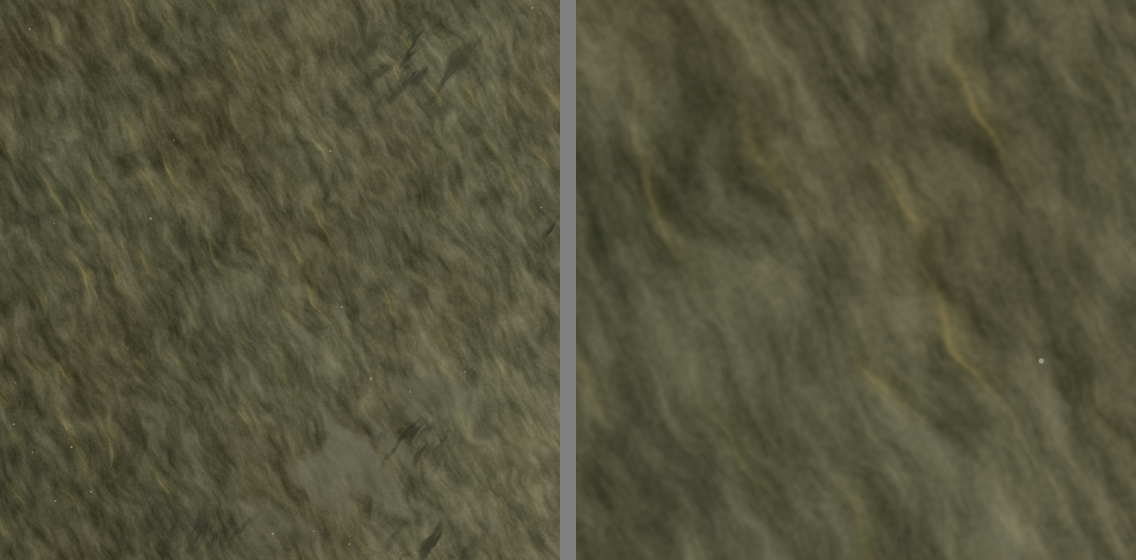
Left: the whole. Right: its middle third, enlarged.
Give the GLSL for this texture, as a Shadertoy shader.

```glsl
// Murky shallow water over silt: slanted soft mottling and fine fibres,
// thin golden caustic threads, pale silt ribbons, dark weed and tiny specks.
// Stretched gradient noise builds the bed; jittered cells place the threads.
#define FLOW_ANGLE -1.08
#define RIBBON_ANGLE -0.88
#define WEED_ANGLE 0.90
#define PATCH_CONTRAST 0.66
#define FIBRE_CONTRAST 0.52
#define GRAIN_CONTRAST 0.10
#define THREAD_GAIN 0.85
#define DARK_SILT vec3(0.240, 0.238, 0.160)
#define LIGHT_SILT vec3(0.450, 0.437, 0.330)
#define THREAD_GOLD vec3(0.200, 0.160, 0.055)
#define RIBBON_GREY vec3(0.415, 0.412, 0.335)
#define WEED_DARK vec3(0.185, 0.190, 0.145)

vec2 hash2(vec2 p) {
    vec3 q = fract(p.xyx * vec3(0.1031, 0.1030, 0.0973));
    q += dot(q, q.yzx + 33.33);
    return fract((q.xx + q.yz) * q.zy);
}

float cornerSlope(vec2 cell, vec2 offset) {
    float angle = 6.2832 * hash2(cell + 91.0).x;
    return dot(vec2(cos(angle), sin(angle)), offset);
}

// Signed gradient noise, roughly -1 to 1
float noise(vec2 p) {
    vec2 i = floor(p), f = fract(p);
    vec2 u = f * f * f * (f * (f * 6.0 - 15.0) + 10.0);
    vec2 e = vec2(1.0, 0.0);
    float low = mix(cornerSlope(i, f), cornerSlope(i + e, f - e), u.x);
    float high = mix(cornerSlope(i + e.yx, f - e.yx), cornerSlope(i + 1.0, f - 1.0), u.x);
    return 1.6 * mix(low, high, u.y);
}

float fbm(vec2 p) {
    float sum = 0.0, gain = 0.5;
    for (int k = 0; k < 4; k++) {
        sum += gain * noise(p);
        p = p * 2.03 + vec2(17.3, 9.1);
        gain *= 0.5;
    }
    return sum;
}

// x runs across the given direction, y along it
vec2 slantFrame(vec2 p, float angle) {
    vec2 d = vec2(cos(angle), sin(angle));
    return vec2(dot(p, vec2(-d.y, d.x)), dot(p, d));
}

float blob(vec2 p, vec2 centre, vec2 size) {
    vec2 d = (p - centre) / size;
    return exp(-dot(d, d));
}

// Thin bent strands with a soft halo, one per jittered cell
float threads(vec2 s) {
    vec2 cellSize = vec2(0.058, 0.105);
    vec2 home = floor(s / cellSize);
    float sum = 0.0;
    for (int y = -1; y <= 1; y++)
    for (int x = -1; x <= 1; x++) {
        vec2 cell = home + vec2(x, y);
        vec2 jitter = hash2(cell), style = hash2(cell + 47.0);
        vec2 d = s - (cell + 0.15 + 0.7 * jitter) * cellSize;
        d.x += (style.y - 0.5) * 0.4 * d.y + 3.0 * (jitter.x - 0.5) * d.y * d.y;
        float reach = mix(0.018, 0.046, style.y);
        float taper = exp(-d.y * d.y / (reach * reach));
        float core = exp(-pow(d.x / 0.0023, 2.0));
        float halo = exp(-pow((d.x - 0.003) / 0.009, 2.0));
        sum += style.x * style.x * taper * (0.65 * core + 0.42 * halo);
    }
    return sum;
}

// Sparse bright dots
float specks(vec2 p, float pixel) {
    vec2 q = p * 14.0, cell = floor(q);
    vec2 pick = hash2(cell + 211.0);
    float d = length(fract(q) - 0.15 - 0.7 * hash2(cell + 5.0)) / 14.0;
    float radius = mix(0.0008, 0.0019, pick.y);
    return step(0.86, pick.x) * (1.0 - smoothstep(radius - pixel, radius + pixel, d));
}

void mainImage(out vec4 fragColor, in vec2 fragCoord) {
    float pixel = 1.0 / iResolution.y;
    vec2 p = fragCoord * pixel;
    vec2 warp = vec2(noise(p * 9.0), noise(p * 9.0 + 40.0));
    vec2 ripple = vec2(noise(p * 34.0 + 7.0), noise(p * 34.0 + 70.0));
    vec2 bent = p + 0.012 * warp + 0.0035 * ripple;
    vec2 flow = slantFrame(bent, FLOW_ANGLE);

    // Tone of the bed, from broad light to fine grain
    float shore = blob(p, vec2(0.95, 0.12), vec2(0.40, 0.32));
    float broad = fbm(p * 3.0 + 3.0);
    float tone = 0.40 + 0.20 * (p.x - 0.5) + 0.24 * shore + 0.30 * broad;
    tone -= 0.14 * blob(p, vec2(0.15, 0.1), vec2(0.4, 0.3));
    tone += PATCH_CONTRAST * fbm(flow * vec2(24.0, 11.0));
    tone += FIBRE_CONTRAST * fbm(flow * vec2(75.0, 24.0) + 31.0);
    tone += GRAIN_CONTRAST * noise(p * 190.0);
    vec3 colour = mix(DARK_SILT, LIGHT_SILT, clamp(tone, -0.25, 1.3));
    colour += vec3(0.012, 0.0, -0.006) * noise(p * 4.0 + 12.0);

    // Pale ribbons of silt toward the lower right
    vec2 band = slantFrame(bent, RIBBON_ANGLE);
    float ribbon = smoothstep(0.12, 0.42, noise(band * vec2(19.0, 5.5) + 8.0));
    ribbon *= blob(p, vec2(0.62, 0.2), vec2(0.25, 0.19));
    colour = mix(colour, RIBBON_GREY + 0.05 * (tone - 0.5), 0.75 * ribbon);

    // Dark weed in a few clumps
    vec4 clumps[5] = vec4[5](vec4(0.75, 0.89, 0.10, 0.08), vec4(0.98, 0.58, 0.05, 0.05),
        vec4(0.78, 0.03, 0.08, 0.04), vec4(0.36, 0.05, 0.10, 0.03), vec4(0.74, 0.21, 0.06, 0.05));
    float cover = 0.0;
    for (int k = 0; k < 5; k++) cover += blob(p, clumps[k].xy, clumps[k].zw);
    float strands = fbm(slantFrame(bent, WEED_ANGLE) * vec2(42.0, 12.0) + 5.0);
    float weed = smoothstep(0.0, 0.35, strands) * min(cover, 1.0);
    colour = mix(colour, WEED_DARK, 0.8 * weed);

    // Golden threads of light and floating specks
    float lit = (1.0 - 0.55 * shore) * (0.8 + 0.5 * broad);
    colour += THREAD_GAIN * THREAD_GOLD * threads(flow) * lit;
    colour = mix(colour, vec3(0.70, 0.69, 0.58), 0.75 * specks(p, pixel));
    fragColor = vec4(colour, 1.0);
}
```
